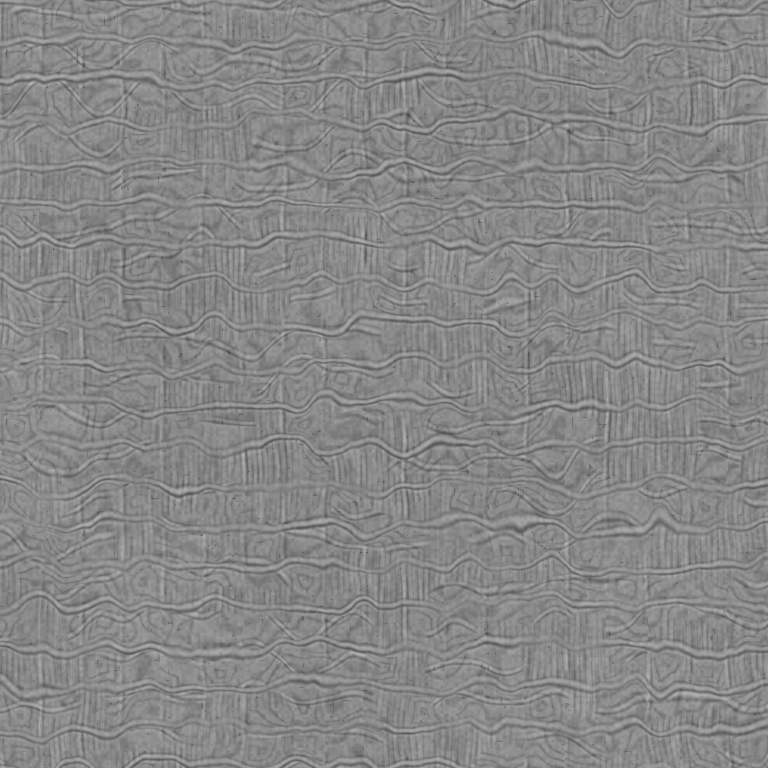
This texture map is drawn by a WebGL 1 fragment shader. Its source:

```glsl
precision highp float;
// Grey embossed crepe: wavy horizontal ridges over patches of fine upright grooves and slanted folds.
uniform vec2 u_resolution;

float hash(vec2 p) {
  vec3 h = fract(p.xyx * 0.1031);
  h += dot(h, h.yzx + 33.33);
  return fract((h.x + h.y) * h.z);
}

float noise(vec2 p) {
  vec2 i = floor(p), f = fract(p);
  f = f * f * (3.0 - 2.0 * f);
  return mix(mix(hash(i), hash(i + vec2(1.0, 0.0)), f.x),
             mix(hash(i + vec2(0.0, 1.0)), hash(i + vec2(1.0, 1.0)), f.x), f.y);
}

float bell(float x, float width) {
  return exp(-x * x / (width * width));
}

// Rounded wave with a narrower dark trough
float groove(float turns) {
  float a = 6.2832 * turns;
  return 0.85 * sin(a) + 0.35 * cos(2.0 * a);
}

// Raised crease: lit crown between a deep and a faint shadow
float crease(float d) {
  return 0.09 * bell(d - 0.03, 0.055) - 0.14 * bell(d + 0.06, 0.038)
       - 0.08 * bell(d - 0.115, 0.035) + 0.05 * bell(d + 0.13, 0.04);
}

void main() {
  vec2 p = gl_FragCoord.xy / u_resolution * 19.0 + 40.0;

  // Undulating rows and nearly straight columns
  vec2 q = p;
  q.y += 0.5 * (noise(p * vec2(1.1, 0.75)) - 0.5) + 0.3 * (noise(p * vec2(1.9, 0.9) + 9.0) - 0.5)
       + 0.06 * noise(p * vec2(4.5, 2.0) + 37.0);
  q.x += 0.12 * (noise(p * vec2(0.6, 1.1) + 17.0) - 0.5);
  vec2 cell = floor(q), c = fract(q) - 0.5;
  float pick = hash(cell + 3.0);

  // Fine upright grooves of uneven depth
  float wobble = noise(p * vec2(1.8, 1.4) + 23.0);
  float upright = 0.6 * groove(q.x * 7.0 + 0.7 * wobble)
                + 2.0 * (noise(vec2(q.x * 14.0, q.y * 1.9)) - 0.5);
  upright *= 0.5 + 0.75 * noise(p * 0.9 + 51.0);

  // Broad folds that follow the contours of a soft slanted field
  float tilt = (noise(p * 0.6 + 45.0) - 0.5) * 2.4;
  float field = noise(q * vec2(1.0, 1.4) + 71.0) + 0.35 * noise(q * vec2(2.4, 3.0) + 5.0);
  float fold = groove(field * 3.3 + q.y * 1.6 + c.x * tilt);
  fold *= 0.55 + 0.6 * noise(p * 2.1 + 19.0);
  float folded = smoothstep(0.4, 0.54, noise(p * vec2(0.9, 1.2) + 83.0));

  // Crumpled squarish contours inside some cells
  float box = max(abs(c.x), abs(c.y) * 1.1) * 0.8 + 0.45 * field;
  float crumple = groove(box * 5.5 + pick * 7.0) * (0.4 + 0.8 * noise(q * 3.0 + 11.0));
  float crumpled = smoothstep(0.74, 0.76, pick) * (1.0 - smoothstep(0.36, 0.5, abs(c.x)));

  float relief = mix(upright, fold, folded * 0.85);
  relief = mix(relief, crumple, crumpled * 0.8);

  // Main ridges of changing strength
  float d = fract(q.y + 0.5) - 0.5;
  float row = floor(q.y + 0.5);
  float strength = 0.2 + 1.1 * noise(vec2(p.x * 0.9, row * 7.3));
  float clear = smoothstep(0.05, 0.16, abs(d));
  float shade = 0.534 + 0.06 * relief * mix(0.3, 1.0, clear);
  shade += strength * crease(d * (0.8 + 0.4 * noise(vec2(p.x * 1.3, row * 3.1))));

  // Slanted side creases that split off inside the folded patches
  float slant = p.y + 1.3 * noise(p * vec2(0.8, 0.3) + 31.0) + 0.3 * noise(p * vec2(1.6, 0.8) + 61.0);
  shade += 0.7 * folded * clear * crease(fract(slant) - 0.5);

  // Broken upright seams between cells
  float seam = fract(q.x + 0.5) - 0.5;
  float seamMask = smoothstep(0.4, 0.75, noise(vec2(floor(q.x + 0.5) * 5.7, q.y * 1.1)));
  shade += seamMask * clear * (0.06 * bell(seam, 0.04) - 0.07 * bell(seam - 0.085, 0.035));

  // Cloudy tone, fine grain and sparse dark pits
  shade += 0.03 * (noise(p * 0.25 + 13.0) - 0.5);
  shade += 0.075 * (noise(p * 13.0) - 0.5);
  shade -= 0.11 * smoothstep(0.9, 0.98, noise(p * 12.0 + 97.0)) * clear;

  gl_FragColor = vec4(vec3(clamp(shade, 0.28, 0.74)), 1.0);
}
```
